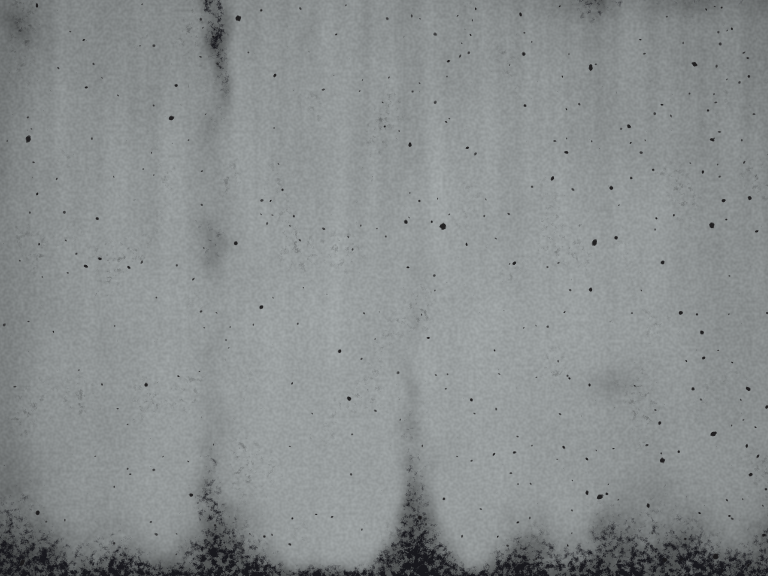
Write a WebGL 2 fragment shader that draws this texture.

```glsl
#version 300 es
precision highp float;

uniform vec2 u_resolution;
out vec4 fragColor;

vec3 hash3(vec2 cell) {
    vec3 q = fract(cell.xyx * vec3(0.1031, 0.1030, 0.0973));
    q += dot(q, q.yxz + 33.33);
    return fract((q.xxy + q.yzz) * q.zyx);
}

float cornerSlope(vec2 cell, vec2 offset) {
    float angle = 6.2832 * hash3(cell + 71.0).x;
    return dot(vec2(cos(angle), sin(angle)), offset);
}

float gradientNoise(vec2 p) {
    vec2 cell = floor(p), f = fract(p);
    vec2 s = f * f * f * (f * (f * 6.0 - 15.0) + 10.0);
    vec2 e = vec2(1.0, 0.0);
    float low = mix(cornerSlope(cell, f), cornerSlope(cell + e, f - e), s.x);
    float high = mix(cornerSlope(cell + e.yx, f - e.yx), cornerSlope(cell + 1.0, f - 1.0), s.x);
    return mix(low, high, s.y);
}

float fbm(vec2 p) {
    float sum = 0.0, amplitude = 0.5;
    for (int i = 0; i < 4; i++) {
        sum += amplitude * gradientNoise(p);
        p = mat2(1.6, 1.2, -1.2, 1.6) * p + 17.3;
        amplitude *= 0.65;
    }
    return sum;
}

float column(float x, float center, float width) {
    float d = (x - center) / width;
    return exp(-d * d);
}

// Scattered oval holes, one at most in each grid cell
float pits(vec2 p, float cells, float share, float radius) {
    vec2 cell = floor(p * cells);
    vec3 place = hash3(cell + cells);
    vec3 form = hash3(cell + cells * 3.0 + 9.0);
    vec2 d = p - (cell + 0.2 + 0.6 * place.xy) / cells;
    float angle = 6.2832 * form.x;
    d = mat2(cos(angle), sin(angle), -sin(angle), cos(angle)) * d;
    d.y *= 1.0 + 0.7 * form.y;
    float r = radius * mix(0.45, 1.0, form.z * form.z);
    float distanceToRim = length(d) - r * (1.0 + 0.4 * gradientNoise(p * 220.0));
    float pixel = max(0.8 / u_resolution.y, 0.0016);
    return step(place.z, share) * (1.0 - smoothstep(-pixel, pixel, distanceToRim));
}

// Amount of dirt rising from the foot and running down from the top
float grimeDensity(vec2 p) {
    float x = p.x + 0.035 * gradientNoise(p * 7.0) + 0.02 * gradientNoise(p * 17.0);
    float reach = 0.04 + 0.11 * column(x, 0.0, 0.08) + 0.04 * column(x, 0.23, 0.05)
        + 0.10 * column(x, 0.37, 0.045) + 0.10 * column(x, 0.72, 0.045)
        + 0.05 * smoothstep(0.78, 1.1, x) + 0.06 * gradientNoise(vec2(x * 11.0, 4.5));
    float foot = 0.88 * exp(-pow(p.y / max(reach, 0.02), 1.1));
    float runs = 0.42 * column(x, 0.37, 0.03) * smoothstep(0.66, 0.97, p.y)
        + 0.30 * column(x, 1.03, 0.035) * smoothstep(0.75, 1.0, p.y)
        + 0.22 * column(x, 0.55, 0.025) * smoothstep(0.72, 1.0, p.y)
        + 0.17 * column(x, 0.37, 0.035) + 0.16 * column(x, 0.71, 0.03);
    float lip = 0.35 * smoothstep(0.94, 1.01, p.y) * smoothstep(0.6, 1.2, x);
    float patches = 0.25 * column(x, 1.06, 0.07) * column(p.y, 0.33, 0.04)
        + 0.2 * column(x, 0.37, 0.04) * column(p.y, 0.57, 0.05)
        + 0.35 * column(x, 0.03, 0.04) * column(p.y, 0.95, 0.05);
    return foot + runs + lip + patches;
}

void main() {
    vec2 p = gl_FragCoord.xy / u_resolution.y;

    // Uneven daylight over the plaster
    vec2 fromLight = p - vec2(0.66, 0.38);
    float shade = 0.624 - 0.17 * dot(fromLight, fromLight);
    shade -= 0.05 * (1.0 - smoothstep(0.0, 0.09, p.x));

    // Long vertical washes and cloudy mottling
    float wash = gradientNoise(vec2(p.x * 13.0, p.y * 1.1))
        + 0.8 * gradientNoise(vec2(p.x * 42.0, p.y * 2.3 + 8.0));
    shade += 0.05 * wash * smoothstep(0.0, 0.9, p.y) + 0.04 * fbm(p * 6.0);

    // Fine raised grain
    shade += 0.05 * gradientNoise(p * 190.0) + 0.03 * gradientNoise(p * 95.0 + 5.0);

    // Faint grey smudges and stray flecks
    float smudge = smoothstep(0.1, 0.55, gradientNoise(p * vec2(13.0, 8.0) + 31.0));
    shade -= 0.12 * smudge * smoothstep(0.05, 0.4, fbm(p * 75.0));
    shade -= 0.16 * smoothstep(0.36, 0.6, fbm(p * vec2(75.0, 60.0) + 43.0));

    // Soft stain below, speckled dirt above
    float density = grimeDensity(p);
    float speckle = density * (1.0 + 1.2 * fbm(p * 17.0) + 2.4 * fbm(p * 85.0));
    shade *= 1.0 - 0.43 * smoothstep(0.0, 0.9, density * (1.0 + 0.9 * fbm(p * 12.0 + 3.0)));
    float dirt = smoothstep(0.38, 1.15, speckle);

    // Pits crowd towards the right
    float crowd = mix(0.5, 1.5, smoothstep(0.6, 1.1, p.x));
    float holes = max(pits(p, 11.0, 0.24 * crowd, 0.0058), pits(p, 25.0, 0.17 * crowd, 0.0036));
    holes = max(holes, 0.75 * pits(p, 47.0, 0.09, 0.0028));

    vec3 color = shade * vec3(0.968, 1.0, 1.005);
    color = mix(color, vec3(0.08, 0.08, 0.1), 0.95 * dirt);
    color = mix(color, vec3(0.09, 0.085, 0.09), 0.92 * holes);
    fragColor = vec4(color, 1.0);
}
```
